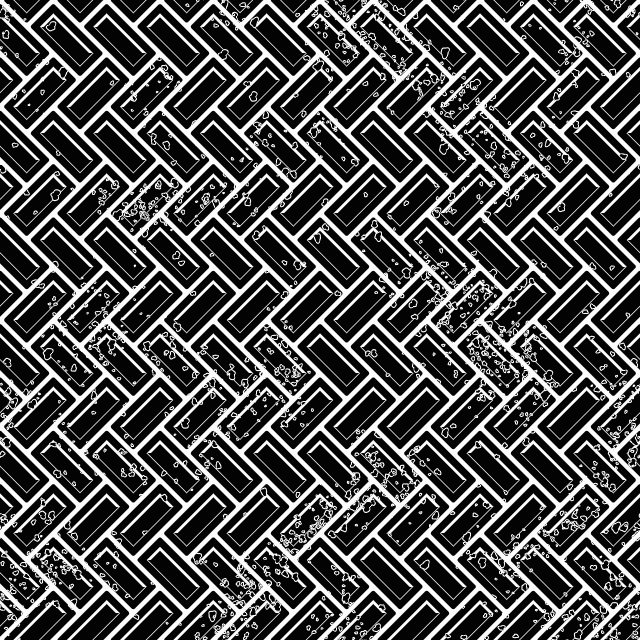
Give the GLSL for this pattern, as a WebGL 1 fragment shader.

```glsl
precision highp float;

uniform vec2 u_resolution;

const float REPEATS = 12.0;       // bricks across; two rows make one repeat down
const vec2 PHASE = vec2(0.0, 1.0);
const float JOINT = 0.122;        // widths in units of a brick's short side
const float CORNER = 0.06;
const float INSET = 0.25;
const float LIT_EDGE = 0.075;
const float DARK_EDGE = 0.02;
const float CHIP_LINE = 0.0018;   // in units of the canvas
const float COARSE_CHIPS = 64.0;  // chip cells across the canvas
const float FINE_CHIPS = 144.0;
const float BRICK_VARIATION = 0.16;
const vec3 INK = vec3(0.01);
const vec3 CHALK = vec3(0.99);
const float TAU = 6.2831853;

vec3 hash3(vec2 p) {
  vec3 q = fract(p.xyx * vec3(0.1031, 0.1030, 0.0973));
  q += dot(q, q.yxz + 33.33);
  return fract((q.xxy + q.yzz) * q.zyx);
}

// Box-filtered line of the given width, centred on x = 0
float stroke(float x, float width, float px) {
  return clamp(0.5 + (0.5 * width - abs(x)) / px, 0.0, min(1.0, width / px));
}

// Wrapping patches of wear, from warped layered sines
float wear(vec2 p) {
  vec2 t = TAU * p;
  t += 0.7 * sin(2.0 * t.yx + vec2(1.0, 4.0));
  float s = sin(2.0 * t.x + t.y + 0.6) + sin(3.0 * t.y - t.x + 2.1);
  s += 0.8 * sin(4.0 * t.x - 3.0 * t.y + 4.0) + 0.5 * sin(7.0 * t.x + 5.0 * t.y);
  return smoothstep(-0.6, 2.9, s);
}

// Signed distance to scattered irregular chips, in canvas units
float chips(vec2 p, float cells, float density, float bias) {
  vec2 g = p * cells;
  vec2 base = floor(g);
  float d = 10.0;
  for (int y = -1; y <= 1; y++) {
    for (int x = -1; x <= 1; x++) {
      vec2 cell = base + vec2(float(x), float(y));
      vec2 id = mod(cell, cells);
      vec3 place = hash3(id + cells);
      vec3 form = hash3(id + 2.7 * cells);
      vec2 centre = cell + 0.15 + 0.7 * place.xy;
      if (place.z < density * wear(centre / cells) + bias) {
        vec2 v = g - centre;
        float angle = atan(v.y, v.x + 0.0001);
        float wobble = 1.0 + 0.22 * sin(2.0 * angle + TAU * form.x)
          + 0.14 * sin(3.0 * angle + TAU * form.y)
          + 0.08 * sin(5.0 * angle + TAU * form.z);
        float radius = mix(0.12, 0.46, form.x * form.y + 0.25 * form.z);
        d = min(d, length(v) - radius * wobble);
      }
    }
  }
  return d / cells;
}

void main() {
  vec2 p = gl_FragCoord.xy / u_resolution;
  float canvasPx = 1.0 / min(u_resolution.x, u_resolution.y);
  float px = canvasPx * REPEATS * sqrt(2.0);

  // Diagonal grid; each pair of cells along a diagonal is one brick
  vec2 grid = REPEATS * vec2(p.x + p.y, p.y - p.x) + PHASE;
  vec2 cell = floor(grid);
  float slot = mod(cell.x + cell.y, 4.0);
  bool rising = slot < 1.5;
  vec2 along = rising ? vec2(1.0, 0.0) : vec2(0.0, 1.0);
  vec2 corner = cell - along * mod(slot, 2.0);
  vec2 halfSize = 0.5 + 0.5 * along;
  vec2 local = grid - corner - halfSize;
  vec2 brickId = mod(vec2(corner.x - corner.y, corner.x + corner.y), 2.0 * REPEATS);

  // Joints around slightly rounded bricks
  vec2 q = abs(local) - halfSize + 0.5 * JOINT + CORNER;
  float brick = length(max(q, 0.0)) + min(max(q.x, q.y), 0.0) - CORNER;
  float joint = clamp(0.5 + brick / px, 0.0, 1.0);

  // Inset panel: broad upper edges, hairline lower edges, mitred corners
  vec2 depth = halfSize - INSET - abs(local);
  float side = depth.x < depth.y ? local.x : local.y;
  float width = side > 0.0 ? LIT_EDGE : DARK_EDGE;
  float bevel = stroke(min(depth.x, depth.y) - 0.5 * width, width, px);

  // Chips outlined in chalk, breaking the bevels they cross
  float tint = hash3(brickId + 5.0).x;
  float bias = BRICK_VARIATION * tint * tint * tint;
  float coarse = chips(p, COARSE_CHIPS, 0.62, bias + 0.015);
  float fine = chips(p, FINE_CHIPS, 0.32, 0.5 * bias - 0.035);
  float rings = max(stroke(coarse, CHIP_LINE, canvasPx), stroke(fine, CHIP_LINE, canvasPx));
  bevel *= clamp(0.5 + coarse / canvasPx, 0.0, 1.0);

  float chalk = max(joint, max(bevel, rings));
  gl_FragColor = vec4(mix(INK, CHALK, chalk), 1.0);
}
```
